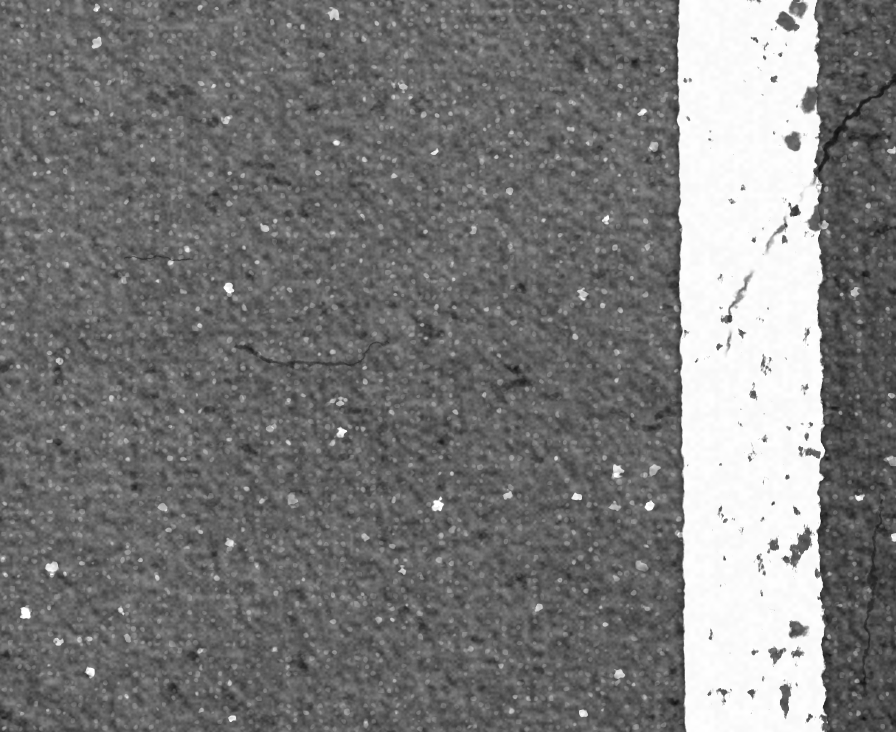
Reproduce this texture procedurally as a Shadertoy shader.

```glsl
// Grey asphalt with pale grit, thin cracks and a worn white road stripe.

float hash(vec2 p) {
    return fract(sin(dot(p, vec2(127.1, 311.7))) * 43758.5453);
}

float noise(vec2 p) {
    vec2 i = floor(p), f = fract(p);
    f = f * f * (3.0 - 2.0 * f);
    return mix(mix(hash(i), hash(i + vec2(1, 0)), f.x),
               mix(hash(i + vec2(0, 1)), hash(i + vec2(1, 1)), f.x), f.y);
}

float fbm(vec2 p) {
    float sum = 0.0, amp = 0.53;
    for (int i = 0; i < 4; i++) {
        sum += amp * noise(p);
        p = mat2(1.6, 1.2, -1.2, 1.6) * p + 7.3;
        amp *= 0.5;
    }
    return sum;
}

float segment(vec2 p, vec2 a, vec2 b) {
    vec2 d = b - a;
    return length(p - a - d * clamp(dot(p - a, d) / dot(d, d), 0.0, 1.0));
}

// Scattered stones: one jittered, irregular chip in some of the grid cells.
float stones(vec2 p, float scale, float density, float radius, float soft) {
    vec2 q = p * scale, cell = floor(q);
    float pick = hash(cell + scale);
    vec2 centre = 0.3 + 0.4 * vec2(hash(cell + 3.7), hash(cell + 8.1));
    vec2 d = fract(q) - centre;
    float turn = 6.28 * hash(cell + 5.3);
    d = mat2(cos(turn), sin(turn), -sin(turn), cos(turn)) * d;
    d.x *= 0.7 + 0.6 * hash(cell + 2.9);
    float size = radius * (0.55 + 0.45 * hash(cell + 1.3));
    float edge = length(d) + (noise(p * 240.0) - 0.5) * radius * 0.8;
    float aa = soft * scale;
    return (1.0 - smoothstep(size - aa, size + aa, edge))
         * step(pick, density) * (0.45 + 0.55 * hash(cell + 6.6));
}

// Bent crack through the stripe, from the right edge downwards.
float mainCrack(vec2 p) {
    vec2 path[7] = vec2[7](vec2(1.24, 0.90), vec2(1.182, 0.862), vec2(1.142, 0.808),
        vec2(1.11, 0.75), vec2(1.062, 0.681), vec2(1.006, 0.585), vec2(0.99, 0.52));
    float d = 1.0;
    for (int i = 0; i < 6; i++) d = min(d, segment(p, path[i], path[i + 1]));
    return d;
}

// Hairline cracks on both sides of the stripe.
float hairCracks(vec2 p) {
    float d = segment(p, vec2(0.32, 0.525), vec2(0.383, 0.505));
    d = min(d, segment(p, vec2(0.383, 0.505), vec2(0.479, 0.5)));
    d = min(d, segment(p, vec2(0.479, 0.5), vec2(0.527, 0.537)) + 0.001);
    d = min(d, segment(p, vec2(0.17, 0.65), vec2(0.26, 0.645)) + 0.001);
    d = min(d, segment(p, vec2(1.206, 0.313), vec2(1.19, 0.2)));
    return min(d, segment(p, vec2(1.19, 0.2), vec2(1.182, 0.05)));
}

// Missing paint near the right rim.
float chips(vec2 p) {
    float d = length((p - vec2(1.083, 0.805)) * vec2(0.8, 1.0)) - 0.009;
    d = min(d, length((p - vec2(1.108, 0.865)) * vec2(1.0, 0.7)) - 0.012);
    d = min(d, length(p - vec2(1.074, 0.968)) - 0.012);
    d = min(d, length(p - vec2(1.093, 0.99)) - 0.012);
    d = min(d, length(p - vec2(1.122, 0.705)) - 0.016);
    return min(d, length(p - vec2(1.091, 0.137)) - 0.009);
}

void mainImage(out vec4 fragColor, in vec2 fragCoord) {
    vec2 p = fragCoord / iResolution.y;
    p.x *= 1.2249 * iResolution.y / iResolution.x;
    float px = 1.0 / iResolution.y;
    float soft = max(px, 0.0015);
    vec2 warp = vec2(fbm(p * 55.0), fbm(p * 55.0 + 31.0)) - 0.5;
    vec2 bent = p + warp * 0.022;

    // Stripe edges lean slightly and crumble
    float left = mix(0.937, 0.926, p.y) + warp.x * 0.009;
    float right = mix(1.127, 1.117, p.y) + warp.y * 0.022;
    float inside = min(p.x - left, right - p.x);
    float across = (p.x - left) / (right - left);

    // Asphalt: broad tone, embossed grain and fine grit
    float tone = 0.385 + 0.035 * p.y - 0.025 * p.x + 0.06 * (fbm(p * 9.0) - 0.5);
    tone -= 0.065 * smoothstep(1.11, 1.14, p.x);
    vec2 grain = p * 105.0;
    tone += 0.14 * (noise(grain) - noise(grain + vec2(0.4, 0.6)));
    tone += 0.20 * (fbm(p * 85.0) - 0.5) + 0.11 * (noise(p * 260.0) - 0.5);
    tone -= 0.13 * smoothstep(0.66, 0.82, fbm(p * vec2(38.0, 48.0) + 17.0));
    tone += 0.16 * stones(p, 95.0, 0.30, 0.34, soft);
    tone += 0.36 * stones(p + 0.37, 49.0, 0.15, 0.18, soft);
    tone += 0.62 * stones(p + 0.71, 21.0, 0.12, 0.15, soft);

    // Cracks and the shaded rim beside the paint
    float crack = mainCrack(bent);
    float hair = hairCracks(bent);
    tone *= 1.0 - 0.65 * (1.0 - smoothstep(0.001, 0.006, crack));
    tone *= 1.0 - 0.40 * (1.0 - smoothstep(0.0005, 0.004, hair));
    tone *= 1.0 - 0.30 * smoothstep(-0.012, 0.0, inside);

    // Paint wear: heavier to the right, low down and along the crack
    float wear = smoothstep(0.1, 0.75, across) * (0.4 + 0.6 * smoothstep(0.6, 0.1, p.y));
    wear += 0.7 * exp(-crack * 45.0);
    float limit = 0.77 - 0.14 * wear;
    float worn = smoothstep(limit, limit + 0.09, fbm(p * vec2(68.0, 55.0) + 4.0));
    worn = max(worn, 0.75 * (1.0 - smoothstep(0.0, 0.005, crack)) * smoothstep(0.3, 0.75, noise(p * 45.0)));
    worn = max(worn, 1.0 - smoothstep(-0.002, 0.003, chips(bent)));
    float paint = smoothstep(-soft, soft, inside) * (1.0 - 0.85 * worn);
    float white = 0.985 + 0.03 * (noise(p * 150.0) - 0.5);

    fragColor = vec4(vec3(clamp(mix(tone, white, paint), 0.0, 1.0)), 1.0);
}
```
